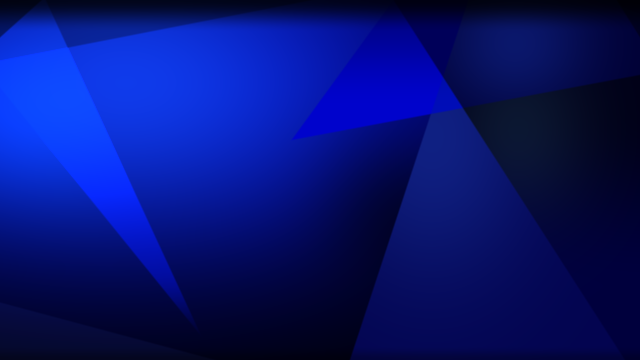
A WebGL 1 fragment shader for this background:

```glsl
precision highp float;
// Overlapping translucent blue shards lit by a soft glow from the upper left.
uniform vec2 u_resolution;

// Antialiased mask of the half plane to the left of the line a -> b.
float leftOf(vec2 p, vec2 a, vec2 b) {
  vec2 d = normalize(b - a);
  float dist = d.x * (p.y - a.y) - d.y * (p.x - a.x);
  float aa = 1.2 / u_resolution.y;
  return smoothstep(-aa, aa, dist);
}

// Soft elliptical light.
float glow(vec2 p, vec2 center, vec2 radius) {
  vec2 q = (p - center) / radius;
  return exp(-dot(q, q));
}

void main() {
  vec2 p = gl_FragCoord.xy / u_resolution * vec2(16.0 / 9.0, 1.0);

  // Shard edges
  float aboveBand = leftOf(p, vec2(0.0, 0.831), vec2(0.868, 1.0));
  float leftShard = leftOf(p, vec2(0.590, 0.0), vec2(0.127, 1.0));
  float rightOfFold = 1.0 - leftOf(p, vec2(0.613, 0.0), vec2(0.0, 0.757));
  float corner = leftOf(p, vec2(0.0, 0.896), vec2(0.116, 1.0));
  float floorShard = leftOf(p, vec2(0.579, 0.005), vec2(0.0, 0.16));
  float rightWedge = 1.0 - leftOf(p, vec2(0.972, 0.0), vec2(1.301, 1.0));
  float farRight = 1.0 - leftOf(p, vec2(1.736, 0.0), vec2(1.093, 1.0));
  float aboveSlope = leftOf(p, vec2(0.810, 0.611), vec2(1.778, 0.792));
  float triangleSide = 1.0 - leftOf(p, vec2(0.810, 0.611), vec2(1.093, 1.0));
  float topRight = leftOf(p, vec2(1.778, 0.896), vec2(1.713, 1.0));
  topRight = 1.0 - leftOf(p, vec2(1.778, 0.896), vec2(1.713, 1.0)) * 1.0;

  // Main lit sheet
  vec3 color = vec3(0.0, 0.0, 0.92) * glow(p, vec2(0.35, 0.77), vec2(1.05, 0.53));
  color += vec3(0.06, 0.23, 0.0) * glow(p, vec2(0.35, 0.77), vec2(0.6, 0.38));
  color *= 1.0 - 0.5 * glow(p, vec2(1.12, 0.4), vec2(0.22));

  // Bright folded shard on the left
  color += leftShard * vec3(0.0, 0.09, 0.2) * glow(p, vec2(0.0, 0.66), vec2(0.35, 0.25));
  float fold = leftShard * rightOfFold * (1.0 - aboveBand);
  color += fold * vec3(0.0, 0.02, 0.3) * smoothstep(0.03, 0.25, p.y);
  color *= 1.0 - aboveBand * mix(0.3, 0.05, leftShard);
  color *= 1.0 - 0.5 * corner;
  color += floorShard * vec3(0.02, 0.03, 0.06);

  // Tall wedge right of center
  vec3 wedge = vec3(0.01, 0.015, 0.31)
    + vec3(0.05, 0.11, 0.2) * glow(p, vec2(1.2, 0.62), vec2(0.3, 0.4));
  color = mix(color, wedge, rightWedge);

  // Saturated triangle hanging from the top
  vec3 triangle = vec3(0.0, 0.01, mix(0.8, 0.5, smoothstep(0.7, 1.0, p.y)));
  triangle += rightWedge * vec3(0.0, 0.04, -0.08);
  color = mix(color, triangle, triangleSide * aboveSlope);

  // Dark planes on the far right, split by the slope
  vec3 lower = vec3(0.0, 0.0, mix(0.24, 0.09, smoothstep(0.2, 0.7, p.y)))
    + vec3(0.045, 0.09, 0.1) * glow(p, vec2(1.44, 0.64), vec2(0.2, 0.25));
  vec3 upper = vec3(0.0, 0.0, 0.2)
    + vec3(0.04, 0.09, 0.22) * glow(p, vec2(1.43, 0.88), vec2(0.22, 0.2));
  upper = mix(vec3(0.0, 0.0, 0.35), upper, rightWedge);
  upper *= 1.0 - 0.4 * topRight;
  color = mix(color, mix(lower, upper, aboveSlope), farRight);

  // Shade along the top and bottom rims
  color *= mix(0.2, 1.0, smoothstep(0.0, 0.09, 1.0 - p.y));
  color *= mix(0.7, 1.0, smoothstep(0.0, 0.04, p.y));
  gl_FragColor = vec4(clamp(color, 0.0, 1.0), 1.0);
}
```
